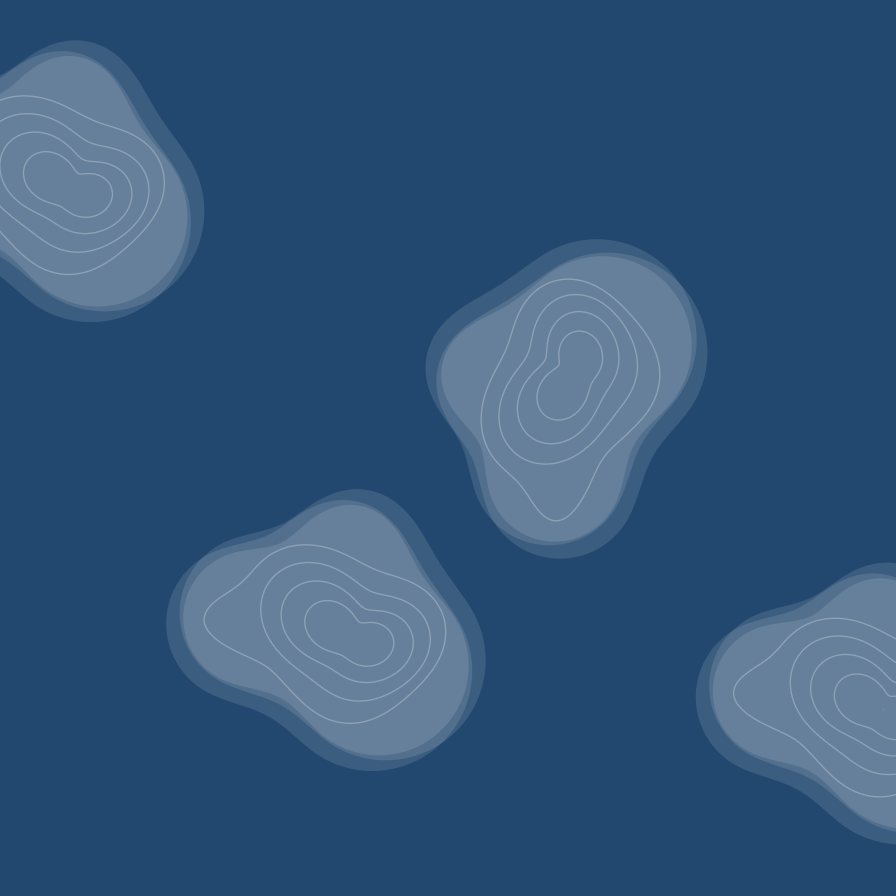
This pattern is drawn by a WebGL 2 fragment shader. Its source:

```glsl
#version 300 es
precision highp float;
// Pale translucent three-lobed blobs with thin contour rings on deep blue.

uniform vec2 u_resolution;
out vec4 fragColor;

const float HALF_PI = 1.5707963;

// Colours and opacities
const vec3 BACKGROUND = vec3(0.133, 0.282, 0.435);
const vec3 VEIL = vec3(1.0);
const float VEIL_ALPHA = 0.115;
const float LINE_ALPHA = 0.26;

// Skewed two by two layout
const vec2 FIRST_BLOB = vec2(0.048, 0.799);
const vec2 COLUMN_STEP = vec2(0.583, -0.246);
const vec2 ROW_STEP = vec2(0.314, -0.501);
const vec2 LAYOUT_TWIST = vec2(0.008, 0.164);

// Lobes: centre in xy, radius in z
const vec3 LEFT_LOBE = vec3(-0.082, 0.012, 0.0755);
const vec3 TOP_LOBE = vec3(0.029, 0.080, 0.0585);
const vec3 RIGHT_LOBE = vec3(0.061, -0.041, 0.100);
const float LOBE_BLEND = 0.070;

// Outer layers: opposite shifts, equal growth
const vec2 LAYER_SHIFT = vec2(0.0075, 0.006);
const float LAYER_GROWTH = 0.0115;

// Contour rings
const int RING_COUNT = 4;
const vec2 RING_CENTRE = vec2(0.0326, -0.0098);
const float INNER_RING = 0.0365;
const float RING_STEP = 0.0212;
const float LINE_HALF_WIDTH = 0.00075;
const float LONG_AXIS = 2.70;
const float KINK_AXIS = 0.35;
const float TIP_AXIS = 3.04;

float smoothMin(float a, float b, float k) {
    float h = max(k - abs(a - b), 0.0) / k;
    return min(a, b) - 0.25 * h * h * k;
}

float lobeDistance(vec2 p, vec3 lobe) {
    return length(p - lobe.xy) - lobe.z;
}

float blobDistance(vec2 p) {
    float sides = smoothMin(lobeDistance(p, LEFT_LOBE), lobeDistance(p, RIGHT_LOBE), LOBE_BLEND);
    return smoothMin(sides, lobeDistance(p, TOP_LOBE), LOBE_BLEND);
}

float coverage(float distanceToEdge, float pixel) {
    return clamp(0.5 - distanceToEdge / pixel, 0.0, 1.0);
}

// Ring radius by angle; level runs from 0 (innermost) to 1 (outermost)
float ringRadius(float angle, float level) {
    float shape = 1.0
        + 0.12 * cos(angle - LONG_AXIS)
        + mix(0.42, 0.13, level) * cos(2.0 * (angle - LONG_AXIS))
        + 0.10 * cos(3.0 * (angle - KINK_AXIS));
    float tip = pow(max(cos(angle - TIP_AXIS), 0.0), 30.0);
    shape += 0.48 * tip * smoothstep(0.75, 1.0, level);
    return (INNER_RING + RING_STEP * level * float(RING_COUNT - 1)) * shape;
}

float contourLines(vec2 p, float pixel) {
    vec2 q = p - RING_CENTRE;
    float angle = atan(q.y, q.x);
    float lines = 0.0;
    for (int i = 0; i < RING_COUNT; i++) {
        float level = float(i) / float(RING_COUNT - 1);
        float field = length(q) - ringRadius(angle, level);
        float slope = length(vec2(dFdx(field), dFdy(field))) / pixel;
        float lineDistance = abs(field) / max(slope, 1.0) - LINE_HALF_WIDTH;
        lines = max(lines, coverage(lineDistance, pixel));
    }
    return lines;
}

void main() {
    float pixel = 1.0 / min(u_resolution.x, u_resolution.y);
    vec2 uv = gl_FragCoord.xy * pixel;
    vec3 color = BACKGROUND;

    for (int row = 0; row < 2; row++) {
        for (int column = 0; column < 2; column++) {
            float r = float(row);
            float c = float(column);
            vec2 centre = FIRST_BLOB + c * COLUMN_STEP + r * ROW_STEP + r * c * LAYOUT_TWIST;

            // The upper right blob is a quarter turn ahead of the others
            float turn = HALF_PI * c * (1.0 - r);
            vec2 p = mat2(cos(turn), -sin(turn), sin(turn), cos(turn)) * (uv - centre);

            // Core layer at side 0, larger shifted layers at -1 and 1
            for (int layer = -1; layer <= 1; layer++) {
                float side = float(layer);
                float edge = blobDistance(p - side * LAYER_SHIFT) - abs(side) * LAYER_GROWTH;
                color = mix(color, VEIL, VEIL_ALPHA * coverage(edge, pixel));
            }
            color = mix(color, VEIL, LINE_ALPHA * contourLines(p, pixel));
        }
    }
    fragColor = vec4(color, 1.0);
}
```
